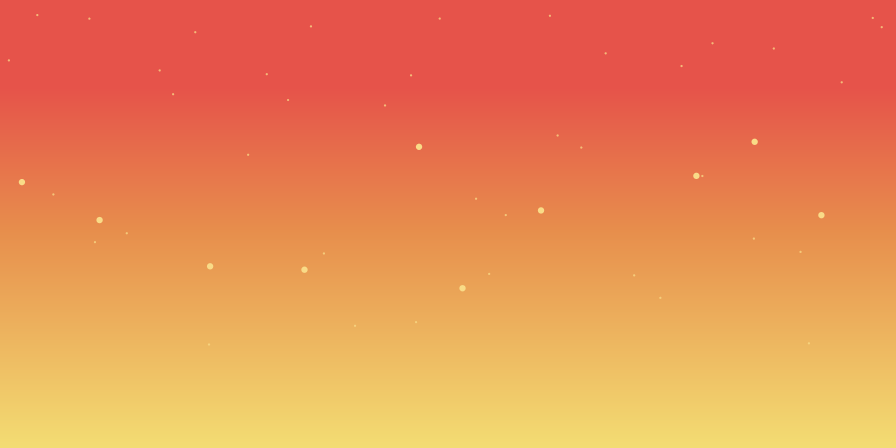
Reproduce this background procedurally as a Shadertoy shader.

```glsl
#define SKY_RED vec3(0.902, 0.325, 0.290)
#define SKY_ORANGE vec3(0.906, 0.560, 0.300)
#define SKY_YELLOW vec3(0.953, 0.865, 0.450)
#define DOT_COLOR vec3(0.975, 0.860, 0.530)
#define RED_END 0.195
#define ORANGE_STOP 0.52
#define SMALL_COUNT 39
#define LARGE_COUNT 10
#define SMALL_RADIUS 0.0024
#define LARGE_RADIUS 0.0070

// Integer hash giving two values in 0..1
vec2 hash2(int seed) {
    uint n = uint(seed) * 747796405u + 289133645u;
    n = ((n >> ((n >> 28u) + 4u)) ^ n) * 277803737u;
    n = (n >> 22u) ^ n;
    return vec2(n & 65535u, n >> 16u) / 65535.0;
}

// Vertical gradient; depth runs from 0 at the top to 1 at the bottom
vec3 skyColor(float depth) {
    float toOrange = clamp((depth - RED_END) / (ORANGE_STOP - RED_END), 0.0, 1.0);
    float toYellow = clamp((depth - ORANGE_STOP) / (1.0 - ORANGE_STOP), 0.0, 1.0);
    return mix(mix(SKY_RED, SKY_ORANGE, toOrange), SKY_YELLOW, toYellow);
}

// Coverage of dots spread evenly across x, within a range of depths
float dotLayer(vec2 p, float aspect, int count, int seed, float radius, vec2 depthRange, float topBias) {
    float pixel = 1.0 / iResolution.y;
    float coverage = 0.0;
    for (int i = 0; i < count; i++) {
        vec2 random = hash2(seed + i);
        float x = aspect * (float(i) + random.x) / float(count);
        float depth = mix(depthRange.x, depthRange.y, pow(random.y, topBias));
        float edge = length(p - vec2(x, 1.0 - depth)) - radius;
        coverage = max(coverage, clamp(0.5 - edge / pixel, 0.0, 1.0));
    }
    return coverage;
}

void mainImage(out vec4 fragColor, in vec2 fragCoord) {
    vec2 p = fragCoord / iResolution.y;
    float aspect = iResolution.x / iResolution.y;
    vec3 color = skyColor(1.0 - p.y);

    // Small faint dots gather near the top, large ones fill the middle
    float smallDots = dotLayer(p, aspect, SMALL_COUNT, 17, SMALL_RADIUS, vec2(0.03, 0.77), 1.4);
    float largeDots = dotLayer(p, aspect, LARGE_COUNT, 233, LARGE_RADIUS, vec2(0.22, 0.80), 1.0);
    color = mix(color, DOT_COLOR, max(0.75 * smallDots, largeDots));

    fragColor = vec4(color, 1.0);
}
```
